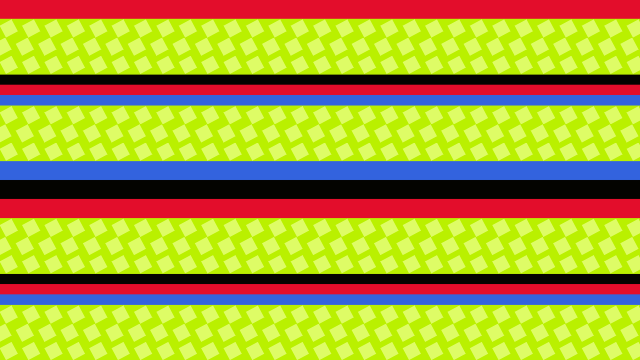
Give the GLSL for this pattern, as a Shadertoy shader.

```glsl
const vec3 RED = vec3(0.89, 0.05, 0.17);
const vec3 BLUE = vec3(0.20, 0.39, 0.87);
const vec3 BLACK = vec3(0.01, 0.01, 0.0);

// Lime band with three staggered rows of tilted squares; y runs down from the band top
vec3 squaresBand(vec2 p, float aa) {
    float row = clamp(floor((p.y - 0.0018) / 0.0505), 0.0, 2.0);
    float shift = 0.0243 - 0.0175 * mod(row, 2.0);
    vec2 q = vec2((fract((p.x - shift) / 0.0622 + 0.5) - 0.5) * 0.0622,
                  0.0018 + (row + 0.5) * 0.0505 - p.y);

    // Counterclockwise tilt
    float c = cos(0.49), s = sin(0.49);
    q = abs(vec2(c * q.x + s * q.y, c * q.y - s * q.x));
    float edge = max(q.x, q.y) - 0.0187;
    return mix(vec3(0.87, 0.99, 0.40), vec3(0.73, 0.94, 0.0),
               smoothstep(-aa, aa, edge));
}

// Paints everything below a stripe boundary
void layStripe(inout vec3 color, vec3 paint, float y, float top, float aa) {
    color = mix(color, paint, smoothstep(-aa, aa, y - top));
}

void mainImage(out vec4 fragColor, in vec2 fragCoord) {
    float aa = 0.6 / iResolution.y;
    vec2 p = fragCoord / iResolution.y;
    float y = mod(1.0013 - p.y, 0.5538);

    // One vertical repeat, top to bottom
    vec3 color = mix(BLACK, RED, smoothstep(-aa, aa, y));
    layStripe(color, squaresBand(vec2(p.x, y - 0.0534), aa), y, 0.0534, aa);
    layStripe(color, BLACK, y, 0.2085, aa);
    layStripe(color, RED, y, 0.2365, aa);
    layStripe(color, BLUE, y, 0.2652, aa);
    layStripe(color, squaresBand(vec2(p.x, y - 0.2944), aa), y, 0.2944, aa);
    layStripe(color, BLUE, y, 0.4490, aa);
    layStripe(color, BLACK, y, 0.5013, aa);
    layStripe(color, RED, y, 0.5538, aa);

    fragColor = vec4(color, 1.0);
}
```
